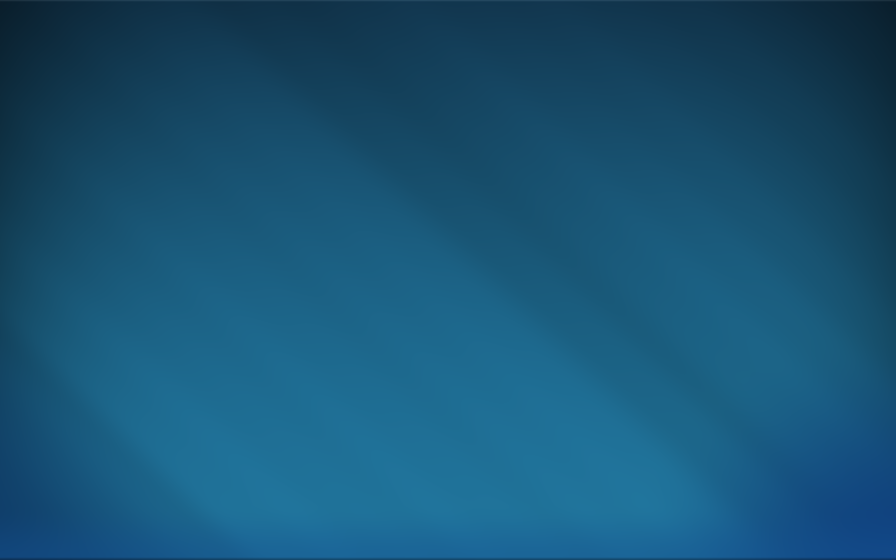
This background is drawn by a WebGL 1 fragment shader. Its source:

```glsl
precision highp float;
// Deep blue backdrop: a vertical teal-to-navy ramp with darkened sides,
// soft diagonal light bands built from smoothsteps and layered sines,
// and bluer glows in the two lower corners.
uniform vec2 u_resolution;

// Soft ridge that peaks at center and fades out over width.
float ridge(float x, float center, float width) {
  float d = (x - center) / width;
  return exp(-d * d);
}

// Brightness offset of the falling diagonals; s is constant along each one.
float diagonalBands(float s, float y) {
  float shade = -0.075 * smoothstep(1.31, 1.42, s) * (1.0 - smoothstep(1.5, 1.78, s));
  shade -= 0.025 * ridge(s, 1.53, 0.045) * smoothstep(0.75, 0.3, y);
  shade += 0.025 * ridge(s, 1.29, 0.08);
  shade += 0.03 * ridge(s, 1.85, 0.06) * smoothstep(0.85, 0.4, y);
  shade += 0.008 * sin(s * 23.0) + 0.005 * sin(s * 51.0 + 1.3);
  return shade;
}

void main() {
  vec2 uv = gl_FragCoord.xy / u_resolution;
  vec2 p = vec2(uv.x * 1.6, uv.y);
  float s = p.x + p.y - 0.04 * (p.x - 0.8);

  // Vertical ramp, brightest near the bottom
  vec3 color = mix(vec3(0.125, 0.455, 0.61), vec3(0.068, 0.21, 0.305), pow(uv.y, 1.7));

  // Side shading, wider and darker toward the top
  float side = abs(2.0 * uv.x - 1.0);
  color *= 1.0 - pow(side, mix(7.0, 3.0, uv.y)) * (0.2 + 0.25 * uv.y);

  // Diagonal bands
  color *= 1.0 + diagonalBands(s, uv.y);

  // Lower left: a soft diagonal edge, then a fall into navy
  color *= 1.0 - 0.06 * smoothstep(0.5, 0.42, s);
  color = mix(color, vec3(0.055, 0.225, 0.41), 0.9 * smoothstep(0.55, 0.02, s));

  // Lower right: saturated blue glow, and a faint blue floor
  float corner = length((p - vec2(1.6, 0.0)) * vec2(1.0, 1.15));
  color = mix(color, vec3(0.06, 0.25, 0.5), 0.95 * smoothstep(0.48, 0.02, corner));
  color = mix(color, vec3(0.08, 0.32, 0.57), 0.45 * smoothstep(0.1, 0.0, uv.y));

  // Hairline rims: pale above, dark below
  color += vec3(0.08) * smoothstep(0.996, 1.0, uv.y);
  color *= 1.0 - 0.3 * smoothstep(0.006, 0.0, uv.y);

  gl_FragColor = vec4(color, 1.0);
}
```
